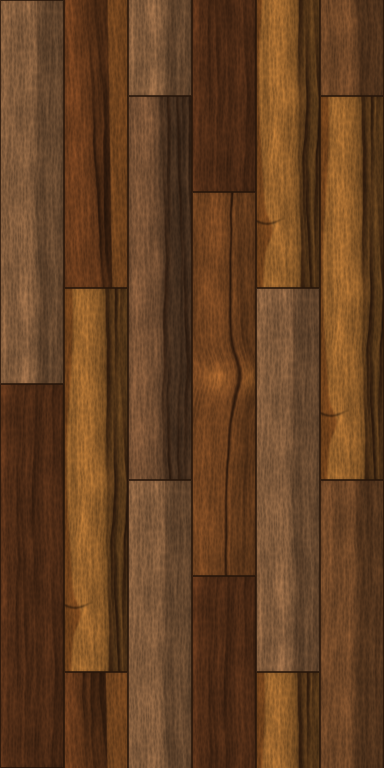
Write a Shadertoy shader that draws this texture.

```glsl
// Staggered walnut plank floor: six columns of long boards with veins, pores and dark seams.

const float COLUMNS = 6.0;
const float PLANKS_DOWN = 2.0;
const float SEAM_HALF_WIDTH = 0.0021;   // in canvas widths
const float PORE_STRENGTH = 0.22;
const float FIBRE_STRENGTH = 0.26;
const vec3 SEAM_COLOR = vec3(0.15, 0.085, 0.04);
const vec3 VEIN_COLOR = vec3(0.14, 0.075, 0.035);
const vec3 KNOT_GLOW = vec3(0.17, 0.11, 0.045);

// Board cuts: 0 taupe, 1 dark, 2 golden, 3 knotted, 4 striped, 5 slanted, 6 umber
const int GOLDEN = 2;
const int KNOTTED = 3;
const int SLANTED = 5;
const vec3 WOOD[7] = vec3[7](
    vec3(0.51, 0.36, 0.235), vec3(0.36, 0.20, 0.10), vec3(0.60, 0.39, 0.175),
    vec3(0.45, 0.265, 0.125), vec3(0.47, 0.32, 0.205), vec3(0.42, 0.235, 0.11),
    vec3(0.44, 0.28, 0.155));
// Where the dark heart begins across the board, heart darkness, vein strength, slant
const vec4 FIGURE[7] = vec4[7](
    vec4(0.55, 0.22, 0.16, 0.00), vec4(0.15, 0.15, 0.50, 0.03), vec4(0.62, 0.38, 0.85, 0.06),
    vec4(0.62, 0.15, 0.25, -0.08), vec4(0.50, 0.42, 0.70, 0.05), vec4(0.42, 0.30, 0.85, 0.32),
    vec4(0.55, 0.25, 0.25, 0.00));

// Column stagger in plank lengths from the top, and the cut of each board
const float STAGGER[6] = float[6](0.0, 0.75, 0.25, 0.5, 0.75, 0.25);
const int CUT[12] = int[12](0, 1, 2, 5, 4, 0, 3, 1, 0, 2, 2, 6);

vec2 hash2(vec2 p) {
    vec3 q = fract(p.xyx * vec3(0.1031, 0.1030, 0.0973));
    q += dot(q, q.yzx + 33.33);
    return fract((q.xx + q.yz) * q.zy);
}

// Distance to the nearest scattered cell point
float cellular(vec2 p) {
    vec2 cell = floor(p), f = fract(p);
    float nearest = 2.0;
    for (int j = -1; j <= 1; j++)
        for (int i = -1; i <= 1; i++) {
            vec2 o = vec2(i, j);
            nearest = min(nearest, length(o + hash2(cell + o + 50.0) - f));
        }
    return nearest;
}

float layeredSines(vec2 p) {
    float sum = 0.0, amp = 0.5;
    for (int i = 0; i < 4; i++) {
        sum += amp * sin(p.x + 1.7 * sin(p.y + float(i)));
        p = mat2(1.6, 0.9, -0.9, 1.6) * p + 2.3;
        amp *= 0.55;
    }
    return sum;
}

float bell(float d, float width) {
    d /= width;
    return exp(-d * d);
}

// p.x runs across the board, p.y along it, both 0 to 1
vec3 board(vec2 p, int cut) {
    vec4 figure = FIGURE[cut];
    float seed = float(cut) * 7.3;
    float drift = 0.035 * layeredSines(vec2(p.y * 9.0 + seed, seed));
    float x = p.x - figure.w * (p.y - 0.5) - drift;
    if (cut == KNOTTED) x -= 0.16 * bell(p.y - 0.48, 0.07);

    // Broad heart shading and uneven bands
    vec3 color = WOOD[cut];
    float heart = smoothstep(figure.x - 0.15, figure.x + 0.15, x);
    color *= 1.0 - figure.y * heart;
    color *= 1.0 + 0.11 * layeredSines(vec2(x * 15.0 + seed, p.y * 2.0));
    color *= 1.0 + 0.06 * layeredSines(vec2(p.y * 32.0, p.x * 4.0 + seed));

    // Veins: crisp on the left, fading to the right
    float veins = 0.0;
    for (int i = 0; i < 5; i++) {
        float k = float(i);
        vec2 rnd = hash2(vec2(k * 3.0 + 1.0, seed + 2.0));
        float center = mix(figure.x, 1.08, (k + 0.7 * rnd.x) / 5.0);
        float wander = 0.025 * sin(p.y * (5.0 + 6.0 * rnd.y) + 6.3 * rnd.x);
        float d = x - center - wander;
        float width = d < 0.0 ? 0.018 : 0.03 + 0.06 * rnd.y;
        float fade = 0.65 + 0.35 * sin(p.y * 7.0 + 9.0 * rnd.y);
        veins = max(veins, bell(d, width) * fade);
    }
    color = mix(color, VEIN_COLOR, veins * figure.z);

    if (cut == GOLDEN) {
        // Red rim on the left, with a fold near the lower end
        float rim = 0.09 + 0.05 * sin(p.y * 8.0 + 1.0) + 0.12 * bell(p.y - 0.85, 0.04);
        color *= mix(vec3(0.76, 0.68, 0.62), vec3(1.0), smoothstep(-0.03, 0.03, p.x - rim));
        float fold = bell(p.y - 0.825 - 0.008 * sin(p.x * 9.0), 0.004);
        color *= 1.0 - 0.4 * fold * smoothstep(0.55, 0.2, p.x);
    } else if (cut == KNOTTED) {
        // One long crack bending past two glossy spots
        float crack = bell(x - 0.58, 0.022 + 0.02 * bell(p.y - 0.48, 0.1));
        vec2 q = vec2(abs(p.x - 0.66) - 0.27, (p.y - 0.485) * 6.0);
        color += KNOT_GLOW * exp(-dot(q, q) * 22.0);
        color = mix(color, VEIN_COLOR, 0.85 * crack);
    } else if (cut == SLANTED) {
        // Pale sapwood beyond the slanted veins
        color = mix(color, vec3(0.50, 0.30, 0.13), 0.75 * smoothstep(0.64, 0.67, p.x - 0.1 * p.y));
    }

    // Long fibres and short pores
    float fibre = cellular(vec2(x * 22.0, p.y * 9.0) + seed);
    float pore = cellular(vec2(p.x * 26.0, p.y * 65.0) + seed);
    return color * (1.0 + FIBRE_STRENGTH * (fibre - 0.45) + PORE_STRENGTH * (pore - 0.45));
}

void mainImage(out vec4 fragColor, in vec2 fragCoord) {
    vec2 uv = fragCoord / iResolution.xy;
    float across = uv.x * COLUMNS;
    int column = int(clamp(floor(across), 0.0, COLUMNS - 1.0));
    float along = (1.0 - uv.y) * PLANKS_DOWN - STAGGER[column];
    int row = int(mod(floor(along), PLANKS_DOWN));
    vec2 p = vec2(fract(across), fract(along));

    vec3 color = board(p, CUT[column * 2 + row]);

    // Seams, measured in canvas widths
    vec2 plankSize = vec2(1.0 / COLUMNS, iResolution.y / iResolution.x / PLANKS_DOWN);
    vec2 edge = min(p, 1.0 - p) * plankSize;
    float d = min(edge.x, edge.y);
    float pixel = 1.0 / iResolution.x;
    float seam = 1.0 - smoothstep(-0.5 * pixel, 0.5 * pixel, d - SEAM_HALF_WIDTH);
    color *= 1.0 - 0.15 * exp(-d / (2.0 * SEAM_HALF_WIDTH));
    color = mix(color, SEAM_COLOR, 0.85 * seam);

    fragColor = vec4(color, 1.0);
}
```
